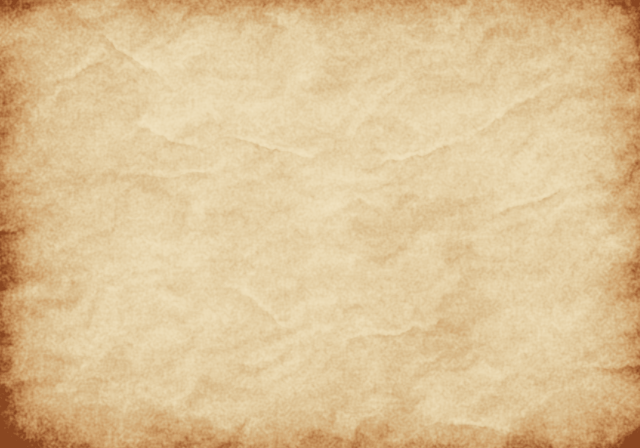
A Shadertoy shader for this texture:

```glsl
// Aged parchment: a cream sheet with scorched edges, mottled stains and creases.
// Everything adds to one tone value (gradient noise, edge falloff, bent lines),
// which is finally looked up in a brown-to-cream colour ramp.

vec2 hashGradient(vec2 cell) {
    vec3 q = fract(cell.xyx * vec3(0.1031, 0.1030, 0.0973));
    q += dot(q, q.yzx + 33.33);
    return 2.0 * fract((q.xx + q.yz) * q.zy) - 1.0;
}

float gradientNoise(vec2 p) {
    vec2 i = floor(p), f = p - i;
    vec2 u = f * f * f * (f * (f * 6.0 - 15.0) + 10.0);
    float a = dot(hashGradient(i), f);
    float b = dot(hashGradient(i + vec2(1, 0)), f - vec2(1, 0));
    float c = dot(hashGradient(i + vec2(0, 1)), f - vec2(0, 1));
    float d = dot(hashGradient(i + 1.0), f - 1.0);
    return mix(mix(a, b, u.x), mix(c, d, u.x), u.y);
}

float fbm(vec2 p) {
    float sum = 0.0, amp = 0.6;
    for (int i = 0; i < 5; i++) {
        sum += amp * gradientNoise(p);
        p = mat2(1.6, 1.2, -1.2, 1.6) * p + 7.3;
        amp *= 0.55;
    }
    return sum;
}

// Height of crumpled paper: sharp ridges at two sizes
float crumple(vec2 p) {
    return -abs(gradientNoise(p * vec2(3.5, 7.0) + 5.0))
           - 0.5 * abs(gradientNoise(p * vec2(9.0, 17.0) + 31.0));
}

// Lit lip above the line from a to b, soft shadow below it, faded at both ends.
float crease(vec2 p, vec2 a, vec2 b) {
    vec2 ab = b - a, ap = p - a;
    float along = clamp(dot(ap, ab) / dot(ab, ab), 0.0, 1.0);
    float side = (ab.x * ap.y - ab.y * ap.x) / length(ab);
    float lip = exp(-pow((side - 0.006) / 0.006, 2.0));
    float shade = smoothstep(0.003, -0.003, side) * exp(min(side, 0.0) / 0.02);
    float sheen = smoothstep(-0.003, 0.01, side) * exp(-max(side, 0.0) / 0.035);
    return sin(3.14159 * along) * (0.7 * lip + 0.4 * sheen - 0.9 * shade);
}

// Dark rim along the four sides, strongest at the left.
float scorch(vec2 p, float aspect, float ragged) {
    vec4 d = max(vec4(p.x, aspect - p.x, p.y, 1.0 - p.y) + ragged, 0.0);
    float leftBurn = 0.85 + 0.35 * exp(-pow((p.y - 0.25) / 0.25, 2.0));
    vec4 weight = vec4(leftBurn, 0.9, 0.85, 0.75);
    vec4 reach = vec4(0.065, 0.055, 0.05, 0.046);
    return dot(weight, 3.4 * exp(-d / reach) + 0.7 * exp(-d / 0.18));
}

vec3 parchment(float tone) {
    vec3 c = mix(vec3(0.54, 0.28, 0.13), vec3(0.67, 0.42, 0.23), clamp(tone + 1.0, 0.0, 1.0));
    c = mix(c, vec3(0.76, 0.55, 0.34), clamp(tone, 0.0, 1.0));
    c = mix(c, vec3(0.82, 0.65, 0.44), clamp(tone - 1.0, 0.0, 1.0));
    c = mix(c, vec3(0.85, 0.73, 0.54), clamp(tone - 2.0, 0.0, 1.0));
    c = mix(c, vec3(0.89, 0.80, 0.63), clamp(tone - 3.0, 0.0, 1.0));
    c = mix(c, vec3(0.92, 0.85, 0.70), clamp(tone - 4.0, 0.0, 1.0));
    return mix(c, vec3(0.96, 0.91, 0.79), clamp(0.5 * tone - 2.5, 0.0, 1.0));
}

void mainImage(out vec4 fragColor, in vec2 fragCoord) {
    vec2 p = fragCoord / iResolution.y;
    float aspect = iResolution.x / iResolution.y;
    vec2 s = vec2(p.x * 1.43 / aspect, p.y);
    vec2 warp = vec2(fbm(s * 6.0), fbm(s * 6.0 + 41.0));

    // Cloudy mottling, stretched along a slight upward slope
    vec2 slope = mat2(0.96, -0.28, 0.28, 0.96) * s;
    float tone = 4.45 + 1.2 * fbm(slope * vec2(4.0, 7.0) + warp);
    tone += 1.7 * fbm(slope * vec2(14.0, 24.0) + 1.5 * warp + 19.0);

    // Crumpled relief lit from above
    vec2 bent = slope + 0.12 * warp;
    tone += 3.0 * (crumple(bent) - crumple(bent + vec2(-0.004, 0.012)));

    // Pale and brown patches: centre, radius, strength
    vec4 patches[9] = vec4[9](
        vec4(0.36, 0.42, 0.10, 0.6), vec4(0.47, 0.83, 0.15, 0.5),
        vec4(0.64, 0.92, 0.09, 0.6), vec4(0.75, 0.55, 0.08, 0.6),
        vec4(0.58, 0.33, 0.08, 0.5), vec4(1.23, 0.55, 0.13, 0.5),
        vec4(0.96, 0.27, 0.12, -0.8), vec4(0.87, 0.52, 0.08, -0.6),
        vec4(0.32, 0.57, 0.08, -0.5));
    for (int i = 0; i < 9; i++) {
        vec2 d = (s + 0.1 * warp - patches[i].xy) / patches[i].z;
        tone += patches[i].w * exp(-dot(d, d));
    }

    // Main creases: start and end, left to right
    vec4 folds[12] = vec4[12](
        vec4(0.20, 0.95, 0.41, 0.79), vec4(0.28, 0.73, 0.49, 0.66),
        vec4(0.49, 0.70, 0.72, 0.64), vec4(0.77, 0.62, 1.08, 0.69),
        vec4(1.00, 0.66, 1.26, 0.84), vec4(0.24, 0.59, 0.49, 0.62),
        vec4(1.07, 0.52, 1.34, 0.59), vec4(0.71, 0.22, 1.03, 0.31),
        vec4(0.51, 0.36, 0.65, 0.27), vec4(-0.08, 0.47, 0.10, 0.50),
        vec4(0.92, 0.06, 1.16, 0.03), vec4(1.27, 0.17, 1.53, 0.22));
    float broken = 1.0 + 1.2 * fbm(s * 16.0 + 3.0);
    for (int i = 0; i < 12; i++)
        tone += broken * crease(s + 0.055 * warp, folds[i].xy, folds[i].zw);

    // Burnt rim, then paper fibre that coarsens where it is dark
    float burn = scorch(s, 1.43, 0.07 * warp.x + 0.04 * fbm(s * 25.0));
    tone -= burn;
    float grain = gradientNoise(s * 145.0) + 0.8 * gradientNoise(s * 72.0 + 13.0);
    tone += grain * (0.95 + 0.15 * min(burn, 3.0));

    fragColor = vec4(parchment(tone), 1.0);
}
```
